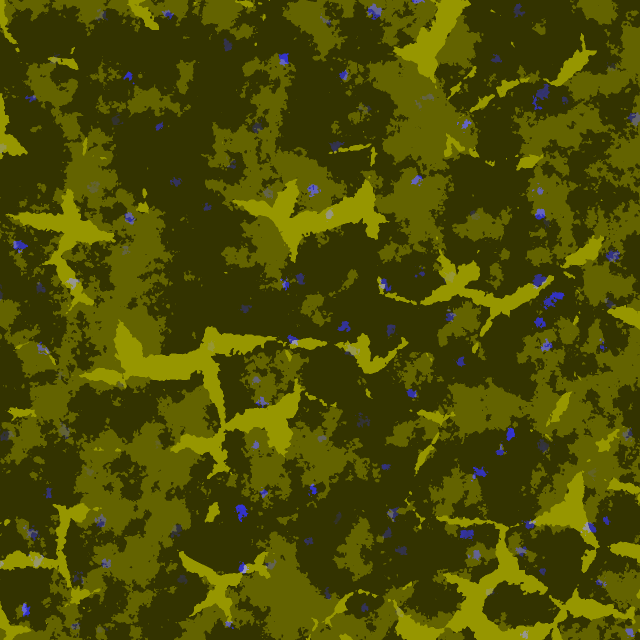
A Shadertoy shader for this texture:

```glsl
// Olive camouflage: ragged patches from thresholded fractal noise, tapering
// bright cracks along Voronoi borders, and small blue flecks on a jittered grid.
// All edges are smoothed by averaging a few samples inside each pixel.

#define PATCH_SCALE 14.0   // patch cells across the canvas
#define PATCH_LEVEL 0.537  // noise level above which a patch shows
#define CRACK_SCALE 9.0    // Voronoi cells across the canvas
#define CRACK_WIDTH 0.072  // gain from noise to crack half-width
#define CRACK_LEVEL 0.517  // noise level above which a crack opens
#define CRACK_ROUGH 0.021  // raggedness of the crack borders
#define FLECK_SCALE 13.0   // fleck cells across the canvas
#define FLECK_SHARE 0.72   // share of cells holding a fleck
#define FLECK_RADIUS 0.0068
#define ROUGHNESS 0.72     // weight of each finer noise octave
#define SAMPLES 2          // samples per pixel side

const vec3 DARK_OLIVE = vec3(0.20, 0.20, 0.0);
const vec3 MID_OLIVE = vec3(0.39, 0.39, 0.0);
const vec3 BRIGHT_OLIVE = vec3(0.59, 0.59, 0.0);

// Integer hash: two random values in 0..1 per lattice cell
vec2 hash2(vec2 cell) {
    uvec2 v = uvec2(ivec2(cell)) * 1664525u + 1013904223u;
    v.x += v.y * 1664525u;
    v.y += v.x * 1664525u;
    v ^= v >> 16u;
    v.x += v.y * 1664525u;
    v.y += v.x * 1664525u;
    v ^= v >> 16u;
    return vec2(v & 65535u) / 65535.0;
}

float valueNoise(vec2 p) {
    vec2 cell = floor(p), f = fract(p);
    f = f * f * (3.0 - 2.0 * f);
    float low = mix(hash2(cell).x, hash2(cell + vec2(1, 0)).x, f.x);
    float high = mix(hash2(cell + vec2(0, 1)).x, hash2(cell + vec2(1, 1)).x, f.x);
    return mix(low, high, f.y);
}

// Fractal noise, normalised to 0..1; each octave is turned to hide the lattice
float fbm(vec2 p, int octaves, float gain) {
    const mat2 TURN = mat2(1.6, 1.2, -1.2, 1.6);
    float sum = 0.0, total = 0.0, weight = 1.0;
    for (int i = 0; i < octaves; i++) {
        sum += weight * valueNoise(p);
        total += weight;
        weight *= gain;
        p = TURN * p + 17.3;
    }
    return sum / total;
}

// Distance to the border between the two nearest Voronoi cells
float borderDistance(vec2 p) {
    vec2 cell = floor(p), nearest = vec2(8.0), second = vec2(9.0);
    for (int y = -1; y <= 1; y++)
    for (int x = -1; x <= 1; x++) {
        vec2 c = cell + vec2(x, y);
        vec2 toSeed = c + 0.05 + 0.9 * hash2(c + 300.0) - p;
        float d = dot(toSeed, toSeed);
        if (d < dot(nearest, nearest)) {
            second = nearest;
            nearest = toSeed;
        } else if (d < dot(second, second)) {
            second = toSeed;
        }
    }
    return dot(0.5 * (nearest + second), normalize(second - nearest));
}

// True inside a bright crack, whose width swells and closes with noise
bool insideCrack(vec2 p) {
    vec2 bend = vec2(valueNoise(p * 18.0 + 40.0), valueNoise(p * 18.0 + 90.0)) - 0.5;
    float d = borderDistance((p + 0.014 * bend) * CRACK_SCALE) / CRACK_SCALE;
    float halfWidth = CRACK_WIDTH * (fbm(p * 9.0 + 150.0, 3, 0.6) - CRACK_LEVEL);
    float rough = CRACK_ROUGH * (fbm(p * 70.0 + 210.0, 3, ROUGHNESS) - 0.5);
    return d + rough < halfWidth;
}

// Amount of blue added by ragged flecks of varied strength
float fleckBlue(vec2 p) {
    vec2 cell = floor(p * FLECK_SCALE);
    float ragged = fbm(p * 130.0 + 500.0, 3, ROUGHNESS) - 0.5;
    float blue = 0.0;
    for (int y = -1; y <= 1; y++)
    for (int x = -1; x <= 1; x++) {
        vec2 c = cell + vec2(x, y);
        vec2 centre = (c + hash2(c + 700.0)) / FLECK_SCALE;
        vec2 traits = hash2(c + 900.0);
        float radius = FLECK_RADIUS * (0.75 + 0.5 * fract(traits.y * 7.0) + 3.2 * ragged);
        if (traits.x < FLECK_SHARE && distance(p, centre) < radius)
            blue = max(blue, mix(0.12, 0.8, traits.y) + 0.25 * ragged);
    }
    return blue;
}

vec3 surface(vec2 p) {
    float patches = fbm(p * PATCH_SCALE + 60.0, 6, ROUGHNESS);
    vec3 colour = patches > PATCH_LEVEL ? MID_OLIVE : DARK_OLIVE;
    if (insideCrack(p)) colour = BRIGHT_OLIVE;
    colour.b += fleckBlue(p);
    return colour;
}

void mainImage(out vec4 fragColor, in vec2 fragCoord) {
    vec3 sum = vec3(0.0);
    for (int y = 0; y < SAMPLES; y++)
    for (int x = 0; x < SAMPLES; x++) {
        vec2 offset = (vec2(x, y) + 0.5) / float(SAMPLES) - 0.5;
        sum += surface((fragCoord + offset) / iResolution.y);
    }
    fragColor = vec4(sum / float(SAMPLES * SAMPLES), 1.0);
}
```
